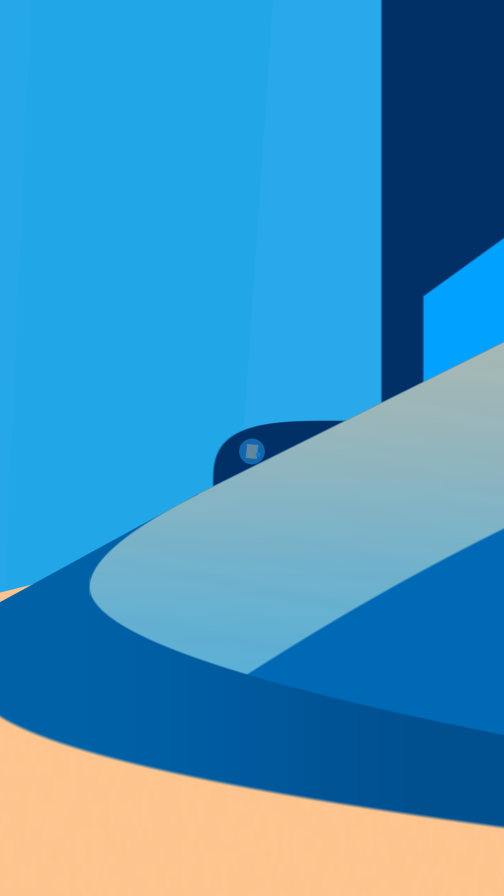
Reproduce this background procedurally as a WebGL 2 fragment shader.

```glsl
#version 300 es
precision highp float;

uniform vec2 u_resolution;
out vec4 fragColor;

const vec3 SKY = vec3(0.13, 0.65, 0.91);
const vec3 SKY_LIGHT = vec3(0.16, 0.66, 0.925);
const vec3 NAVY = vec3(0.0, 0.19, 0.40);
const vec3 PANEL = vec3(0.0, 0.63, 1.0);
const vec3 SAND = vec3(0.995, 0.77, 0.56);
const vec3 RIBBON = vec3(0.0, 0.38, 0.655);
const vec3 RIBBON_DARK = vec3(0.0, 0.31, 0.56);
const vec3 INNER = vec3(0.0, 0.41, 0.71);
const vec3 PALE_LOW = vec3(0.35, 0.685, 0.84);
const vec3 PALE_HIGH = vec3(0.65, 0.72, 0.71);
const vec3 BADGE = vec3(0.07, 0.40, 0.68);
const vec3 SHEET = vec3(0.43, 0.55, 0.62);

float hash(vec2 p) {
  return fract(sin(dot(p, vec2(127.1, 311.7))) * 43758.5453);
}

float noise(vec2 p) {
  vec2 cell = floor(p), f = fract(p);
  f = f * f * (3.0 - 2.0 * f);
  float low = mix(hash(cell), hash(cell + vec2(1, 0)), f.x);
  float high = mix(hash(cell + vec2(0, 1)), hash(cell + vec2(1, 1)), f.x);
  return mix(low, high, f.y);
}

// All distances are positive inside the shape.
float cover(float d, float softness) {
  return smoothstep(-softness, softness, d);
}

float belowLine(vec2 p, float height, float slope) {
  return (height + slope * p.x - p.y) / length(vec2(1.0, slope));
}

// Sideways parabola branch leaving a tip, sheared by a tilt.
float belowArc(vec2 p, vec2 tip, float bow, float tilt) {
  float t = max(p.x - tip.x, 0.0004);
  float slope = 0.5 * bow / sqrt(t) + tilt;
  return (tip.y + bow * sqrt(t) + tilt * t - p.y) / length(vec2(1.0, slope));
}

float superellipse(vec2 p, vec2 radii, float power) {
  vec2 q = pow(abs(p) / radii, vec2(power));
  return (1.0 - pow(q.x + q.y, 1.0 / power)) * radii.y;
}

float box(vec2 p, vec2 halfSize) {
  vec2 q = halfSize - abs(p);
  return min(q.x, q.y);
}

vec3 backdrop(vec2 p, float aa) {
  // Sky with faint slanted facets
  float facet = cover(p.x - 0.420 - 0.0684 * p.y, aa);
  float leftFacet = cover(0.044 * p.y - 0.0157 - p.x, aa);
  vec3 color = mix(SKY, SKY_LIGHT, max(facet, 0.5 * leftFacet));

  // Pillar and bright slanted panel
  color = mix(color, NAVY, cover(p.x - 0.757, 0.003));
  float panel = min(p.x - 0.840, belowLine(p, 0.583, 0.7225));
  return mix(color, PANEL, cover(panel, 0.0025));
}

vec3 addMound(vec3 color, vec2 p, float aa) {
  float mound = superellipse(p - vec2(0.671, 0.810), vec2(0.248, 0.133), 3.3);
  color = mix(color, NAVY, cover(mound, aa));

  // Round badge holding a small tilted sheet
  vec2 q = p - vec2(0.500, 0.882);
  color = mix(color, BADGE, cover(0.0255 - length(q), aa));
  vec2 tilted = mat2(0.995, 0.1, -0.1, 0.995) * q;
  color = mix(color, SHEET, 0.85 * cover(box(tilted, vec2(0.011, 0.014)), aa));
  float dotShape = 0.0045 - length(q - vec2(0.012, -0.006));
  return mix(color, BADGE * 1.2, cover(dotShape, aa));
}

vec3 addRibbon(vec3 color, vec2 p, float aa) {
  // Sand wedge and dark outer ribbon
  color = mix(color, SAND, cover(belowLine(p, 0.602, 0.25), aa));
  float crest = belowLine(p, 0.6025, 0.497);
  float ribbon = min(crest, belowLine(p, 0.583, 0.547));
  vec3 ribbonColor = mix(RIBBON, RIBBON_DARK, smoothstep(0.1, 0.95, p.x));
  color = mix(color, ribbonColor, cover(ribbon, aa));

  // Pale tongue, split from the blue inner field
  vec2 tip = vec2(0.178, 0.613);
  float upper = p.x < 0.3935 ? belowArc(p, tip, 0.325, 0.155) : crest;
  float lower = -belowArc(p, tip, -0.288, -0.0397);
  float loopShape = min(min(upper, lower), p.x - tip.x);
  float x = p.x - 0.491;
  float field = (0.4398 + 0.644 * x - 0.1486 * x * x - p.y) / 1.17;
  float streak = noise(vec2(p.x * 3.0, (p.y + 0.2 * p.x) * 45.0)) - 0.5;
  vec3 pale = mix(PALE_LOW, PALE_HIGH, smoothstep(0.36, 1.14, p.y));
  vec3 loopColor = mix(pale + 0.01 * streak, INNER, cover(field, 0.003));
  color = mix(color, loopColor, cover(loopShape, 0.0025));

  // Sand foreground under the ribbon
  float sand = belowArc(p, vec2(-0.0463, 0.415), -0.2728, 0.0);
  float grain = noise(p * vec2(90.0, 40.0)) - 0.5;
  return mix(color, SAND + 0.008 * grain, cover(sand, 0.005));
}

void main() {
  vec2 p = gl_FragCoord.xy / u_resolution * vec2(1.0, 16.0 / 9.0);
  float aa = 0.8 / u_resolution.x;
  vec3 color = backdrop(p, aa);
  color = addMound(color, p, aa);
  color = addRibbon(color, p, aa);
  fragColor = vec4(color, 1.0);
}
```
